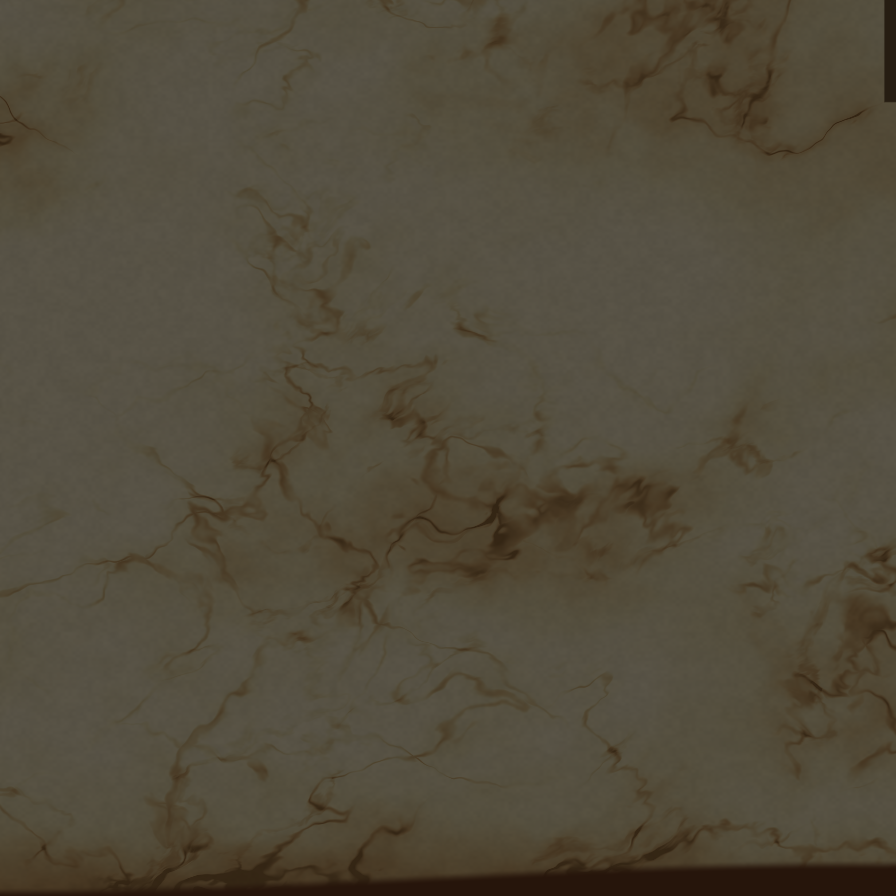
A WebGL 2 fragment shader for this texture:

```glsl
#version 300 es
precision highp float;
// Dim cream marble with ragged ochre veins, cloudy stains and a dark lower edge.

#define CLOUD_SCALE 3.6
#define CLOUD_CONTRAST 0.95
#define BASE_STAIN 0.12
#define VEIN_SCALE 3.0
#define VEIN_WIDTH 0.016
#define VEIN_STRENGTH 0.46
#define HALO_WIDTH 0.075
#define HALO_STRENGTH 0.17
#define CRACK_SCALE 10.0
#define CRACK_STRENGTH 0.27
#define MOTTLE 0.20
#define GRAIN 0.035

uniform vec2 u_resolution;
out vec4 fragColor;

const vec3 PALE  = vec3(0.342, 0.322, 0.272);
const vec3 CREAM = vec3(0.330, 0.307, 0.240);
const vec3 TAN   = vec3(0.310, 0.268, 0.188);
const vec3 OCHRE = vec3(0.280, 0.218, 0.136);
const vec3 BROWN = vec3(0.205, 0.148, 0.080);
const vec3 EDGE  = vec3(0.150, 0.082, 0.042);
const vec3 NOTCH = vec3(0.150, 0.115, 0.070);

float hash(vec2 p) {
    vec3 q = fract(vec3(p.xyx) * 0.1031);
    q += dot(q, q.yzx + 33.33);
    return fract((q.x + q.y) * q.z);
}

float noise(vec2 p) {
    vec2 i = floor(p), f = fract(p);
    f = f * f * f * (f * (f * 6.0 - 15.0) + 10.0);
    float low = mix(hash(i), hash(i + vec2(1, 0)), f.x);
    float high = mix(hash(i + vec2(0, 1)), hash(i + vec2(1, 1)), f.x);
    return mix(low, high, f.y);
}

mat2 rotation(float angle) {
    float c = cos(angle), s = sin(angle);
    return mat2(c, s, -s, c);
}

float fbm(vec2 p) {
    float sum = 0.0, amp = 0.5;
    mat2 turn = 2.03 * rotation(0.6);
    for (int i = 0; i < 6; i++) {
        sum += amp * noise(p);
        p = turn * p + 17.3;
        amp *= 0.5;
    }
    return sum;
}

// Stretched coordinates that lie along a vein direction.
vec2 alongVein(vec2 p, float angle, float scale) {
    return rotation(-angle) * p * scale * vec2(0.6, 1.3);
}

// x: sharp vein core, y: soft halo around it; both fade out in patches.
vec2 vein(vec2 p, float angle, float scale, vec2 seed) {
    float d = abs(fbm(alongVein(p, angle, scale) + seed) - 0.49);
    float patches = smoothstep(0.40, 0.60, fbm(p * 4.0 + seed * 1.7));
    float core = 1.0 - smoothstep(0.0, VEIN_WIDTH, d);
    float halo = exp(-d * d / (HALO_WIDTH * HALO_WIDTH));
    return vec2(core, halo) * patches;
}

// Colour ramp from clean stone to the deepest stain.
vec3 stoneColor(float stain) {
    vec3 c = mix(PALE, CREAM, clamp(stain * 4.0, 0.0, 1.0));
    c = mix(c, TAN, clamp(stain * 4.0 - 1.0, 0.0, 1.0));
    c = mix(c, OCHRE, clamp(stain * 4.0 - 2.0, 0.0, 1.0));
    return mix(c, BROWN, clamp(stain * 4.0 - 3.0, 0.0, 1.0));
}

void main() {
    vec2 uv = gl_FragCoord.xy / u_resolution;
    float pixel = 1.0 / u_resolution.y;

    // A broad warp bends the veins, a fine one frays them
    vec2 bend = vec2(fbm(uv * 4.0 + 3.1), fbm(uv * 4.0 + 41.7)) - 0.49;
    vec2 fray = vec2(noise(uv * 55.0), noise(uv * 55.0 + 19.0)) - 0.5;
    vec2 p = uv + 0.12 * bend + 0.007 * fray;

    // Vein families: steep, shallow, falling and slanted
    float angles[4] = float[4](0.85, 0.18, -0.42, 0.45);
    float core = 0.0, halo = 0.0;
    for (int i = 0; i < 4; i++) {
        float k = float(i);
        vec2 v = vein(p, angles[i], VEIN_SCALE * (1.0 + 0.15 * k), vec2(5.2, 11.8) + k * vec2(22.2, 9.7));
        core = max(core, v.x);
        halo = max(halo, v.y);
    }

    // Fine crackle only close to the veins
    float crackField = abs(fbm(alongVein(p, 0.4, CRACK_SCALE) + 61.0) - 0.49);
    float crack = (1.0 - smoothstep(0.0, 0.04, crackField)) * smoothstep(0.2, 0.85, halo);

    // Cloudy stains with finer mottling, stronger toward the left
    float cloud = fbm(p * CLOUD_SCALE * vec2(0.85, 1.3) + 8.0) - 0.49;
    float mottle = fbm(uv * vec2(18.0, 24.0) + 73.0) - 0.49;
    float stain = BASE_STAIN + CLOUD_CONTRAST * cloud + 0.10 * (0.5 - uv.x);
    stain = max(stain, 0.0) + MOTTLE * mottle * (0.6 + halo);
    stain += HALO_STRENGTH * halo * (0.7 + 1.5 * cloud);
    float breaks = 0.3 + 0.9 * noise(uv * 45.0);
    stain += VEIN_STRENGTH * core * breaks + CRACK_STRENGTH * crack * breaks;

    // Warm shade that gathers above the lower edge
    float above = uv.y - 0.002 - 0.031 * smoothstep(0.0, 0.95, uv.x);
    stain += 0.40 * exp(-max(above, 0.0) / 0.035);

    vec3 color = stoneColor(stain);
    color *= 1.0 + GRAIN * (noise(uv * vec2(230.0, 280.0)) + noise(uv * 110.0) - 1.0);

    // Dark lower band and the small notch in the upper right
    color = mix(EDGE, color, smoothstep(-0.004, 0.008, above));
    vec2 inset = uv - vec2(0.987, 0.886);
    color = mix(color, NOTCH, smoothstep(-pixel, pixel, min(inset.x, inset.y)));

    fragColor = vec4(color, 1.0);
}
```
